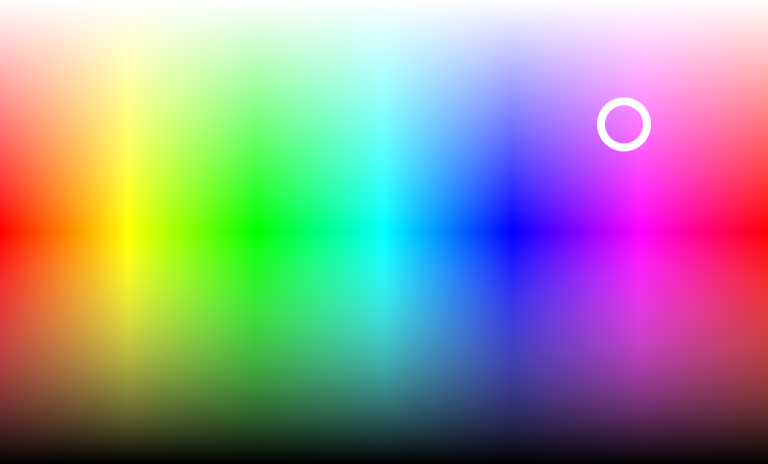
Write a WebGL 2 fragment shader that draws this background.

```glsl
#version 300 es
precision highp float;

uniform vec2 u_resolution;
out vec4 fragColor;

const vec3 WHITE = vec3(1.0);
const vec2 RING_CENTER = vec2(0.8125, 0.732);
const float RING_RADIUS = 0.0496;
const float RING_HALF_WIDTH = 0.0086;

// Fully saturated colour, turning once through the wheel for hue 0 to 1
vec3 hueColor(float hue) {
    vec3 wheel = fract(hue + vec3(0.0, 2.0, 1.0) / 3.0) * 6.0;
    return clamp(abs(wheel - 3.0) - 1.0, 0.0, 1.0);
}

// Fade to white above the middle, through grey to black below it
vec3 shadeVertically(vec3 color, float height) {
    float tint = clamp(height * 2.0 - 1.0, 0.0, 1.0);
    float shade = clamp(1.0 - height * 2.0, 0.0, 1.0);
    vec3 veil = WHITE * (1.0 - shade);
    return mix(mix(color, veil, shade), WHITE, tint);
}

float ringDistance(vec2 point, float radius, float halfWidth) {
    return abs(length(point) - radius) - halfWidth;
}

float coverage(float distanceToEdge, float pixel) {
    return 1.0 - smoothstep(-0.5 * pixel, 0.5 * pixel, distanceToEdge);
}

void main() {
    vec2 uv = gl_FragCoord.xy / u_resolution;
    float aspect = u_resolution.x / u_resolution.y;
    float pixel = 1.0 / u_resolution.y;

    // Colour field
    vec3 color = shadeVertically(hueColor(uv.x), uv.y);

    // Selection ring, measured in canvas heights
    vec2 ringPoint = (uv - RING_CENTER) * vec2(aspect, 1.0);
    float ring = ringDistance(ringPoint, RING_RADIUS, RING_HALF_WIDTH);
    color = mix(color, WHITE, coverage(ring, 1.5 * pixel));

    fragColor = vec4(color, 1.0);
}
```
